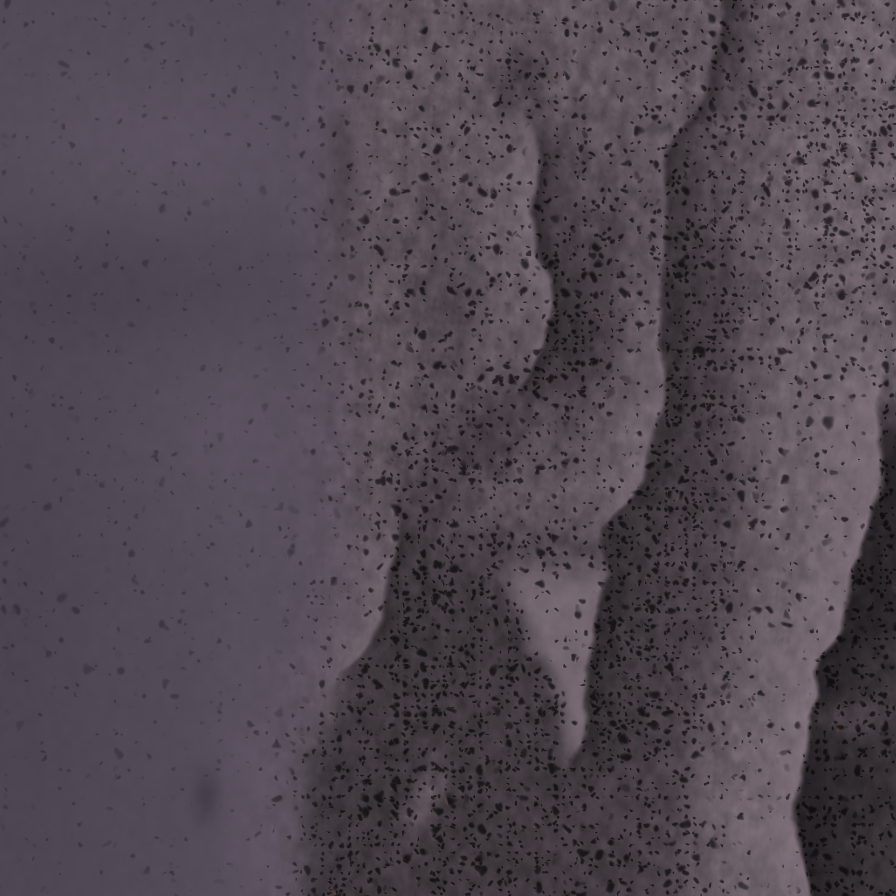
Give the GLSL for this texture, as a WebGL 1 fragment shader.

```glsl
precision highp float;
// Eroded slope: a smooth violet plain on the left, rough ridges on the right.
// Four wandering crest lines cast light to their left and shade to their right;
// soft blobs set the broad tone, then grain and scattered pebbles add detail.
uniform vec2 u_resolution;

#define PLAIN_TINT vec3(1.0, 0.895, 1.06)
#define ROCK_TINT vec3(1.0, 0.885, 0.965)
#define PLAIN_TONE 0.325
#define ROCK_TONE 0.375
#define CREST_WOBBLE 0.022
#define CREST_SOFT 0.005
#define GRAIN 0.13
#define PEBBLE_CELLS 62.0
#define PEBBLE_DARK 0.62

float hash(vec2 p) {
  return fract(sin(dot(p, vec2(127.1, 311.7))) * 43758.5453);
}

float noise(vec2 p) {
  vec2 i = floor(p), f = fract(p);
  f = f * f * (3.0 - 2.0 * f);
  return mix(mix(hash(i), hash(i + vec2(1, 0)), f.x),
             mix(hash(i + vec2(0, 1)), hash(i + vec2(1, 1)), f.x), f.y);
}

float fbm(vec2 p) {
  float sum = 0.0, amp = 0.5;
  for (int i = 0; i < 4; i++) {
    sum += amp * noise(p);
    p = mat2(1.6, 1.2, -1.2, 1.6) * p + 7.3;
    amp *= 0.5;
  }
  return sum;
}

float ramp(float a, float b, float x) { return smoothstep(a, b, x); }

// Fades in around a and out around b
float span(float a, float b, float soft, float x) {
  return ramp(a - soft, a + soft, x) * (1.0 - ramp(b - soft, b + soft, x));
}

// Gaussian spot; slant shears it sideways with height
float blob(vec2 p, vec2 c, vec2 r, float slant) {
  vec2 d = p - c;
  d.x -= slant * d.y;
  d /= r;
  return exp(-dot(d, d));
}

// x: light on the left of a crest, y: shade on its right
vec2 crest(float d, float lightWidth, float shadeWidth) {
  float side = ramp(-CREST_SOFT, CREST_SOFT, d);
  return vec2((1.0 - side) * exp(min(d, 0.0) / lightWidth),
              side * exp(-max(d, 0.0) / shadeWidth));
}

// Irregular pebbles: x is dark body, y is the lit rim
vec2 pebbles(vec2 p, float density) {
  vec2 total = vec2(0.0);
  for (int i = 0; i < 3; i++) {
    float k = float(i);
    vec2 q = p * PEBBLE_CELLS * (1.0 + 0.55 * k) + 19.7 * k;
    q += 0.5 * vec2(noise(q * 1.7), noise(q * 1.7 + 31.0));
    vec2 cell = floor(q);
    vec2 center = 0.35 + 0.3 * vec2(hash(cell + 3.1), hash(cell + 8.4));
    vec2 d = fract(q) - center;
    float size = 0.14 + 0.2 * hash(cell + 5.7);
    float on = ramp(-0.06, 0.06, density - hash(cell));
    total.x = max(total.x, on * (1.0 - ramp(size * 0.4, size + 0.1, length(d))));
    total.y = max(total.y, on * (1.0 - ramp(0.0, size, length(d - vec2(-0.2, 0.16)))));
  }
  return total;
}

void main() {
  vec2 uv = gl_FragCoord.xy / u_resolution;
  vec2 p = vec2(uv.x, 1.0 - uv.y); // y is depth from the top
  float t = p.y;
  float x = p.x + CREST_WOBBLE * (fbm(p * vec2(16.0, 22.0)) - 0.47);

  // Crest lines as stepped curves over depth
  float c1 = 0.568 + 0.031 * ramp(0.07, 0.18, t) + 0.018 * ramp(0.25, 0.33, t) - 0.045 * ramp(0.36, 0.46, t);
  float c2 = 0.807 - 0.02 * ramp(0.0, 0.1, t) - 0.045 * ramp(0.09, 0.18, t) - 0.022 * ramp(0.43, 0.53, t)
           - 0.046 * ramp(0.52, 0.61, t) - 0.026 * ramp(0.62, 0.84, t) - 0.03 * ramp(0.82, 0.88, t);
  float c3 = 0.985 - 0.04 * ramp(0.5, 0.71, t) - 0.035 * ramp(0.7, 0.75, t)
           - 0.02 * ramp(0.76, 0.92, t) + 0.012 * ramp(0.92, 1.0, t);
  float c4 = 0.485 - 0.043 * ramp(0.42, 0.6, t) - 0.02 * ramp(0.6, 0.72, t)
           - 0.043 * ramp(0.71, 0.76, t) - 0.055 * ramp(0.76, 0.86, t);

  // Plain and upper slopes
  float rock = ramp(0.3, 0.46, x + 0.05 * ramp(0.6, 0.9, t));
  float tone = mix(PLAIN_TONE, ROCK_TONE, rock);
  tone += 0.03 * blob(p, vec2(0.2, 0.16), vec2(0.22, 0.1), 0.0) + 0.03 * blob(p, vec2(0.27, 0.48), vec2(0.1, 0.12), 0.0);
  tone -= 0.03 * blob(p, vec2(0.13, 0.32), vec2(0.2, 0.07), 0.0) + 0.03 * blob(p, vec2(0.0, 0.7), vec2(0.12, 0.4), 0.0);
  tone += 0.03 * blob(p, vec2(0.28, 0.9), vec2(0.05, 0.2), 0.0) + 0.05 * blob(p, vec2(0.95, 0.15), vec2(0.14, 0.3), 0.0);

  // Broad shaded hollows
  float hollow = 0.85 * ramp(-0.01, 0.04, x - c4) * (1.0 - ramp(0.74, 0.82, x)) * ramp(0.52, 0.68, t);
  float gully = ramp(0.0, 0.015, x - c2) * (1.0 - ramp(0.79, 0.87, x + 0.05 * ramp(0.65, 0.9, t))) * ramp(0.12, 0.4, t);
  float dark = max(hollow, 0.72 * gully);
  dark = max(dark, 0.85 * blob(p, vec2(0.65, 0.38), vec2(0.05, 0.12), -0.2));
  dark = max(dark, 0.65 * blob(p, vec2(0.54, 0.49), vec2(0.07, 0.14), -0.8));
  dark = max(dark, 0.45 * blob(p, vec2(0.5, 0.34), vec2(0.045, 0.12), 0.0));
  dark = max(dark, 0.6 * blob(p, vec2(0.58, 0.09), vec2(0.025, 0.05), 0.0));
  dark = max(dark, 0.5 * blob(p, vec2(0.382, 0.2), vec2(0.014, 0.08), 0.0));
  dark = max(dark, 0.55 * blob(p, vec2(0.23, 0.89), vec2(0.015, 0.03), 0.0));
  tone = mix(tone, 0.225, dark);

  // Lit tongues and cast shade along the crests
  vec2 r1 = crest(x - c1, 0.035, 0.035) * span(0.15, 0.43, 0.04, t);
  vec2 r2 = crest(x - c2, 0.05, 0.035) * vec2(span(0.3, 0.86, 0.05, t), span(-0.1, 0.86, 0.04, t));
  vec2 r3 = crest(x - c3, 0.1, 0.25) * vec2(span(0.38, 1.1, 0.08, t), span(0.46, 1.2, 0.06, t));
  vec2 r4 = crest(x - c4, 0.06, 0.025) * span(0.56, 0.75, 0.05, t);
  float tongue = ramp(-0.02, 0.02, x - mix(0.56, 0.625, ramp(0.62, 0.8, t))) * (1.0 - ramp(-0.006, 0.006, x - c2)) * span(0.63, 0.85, 0.04, t);
  float light = max(max(0.7 * r1.x, 0.6 * r2.x * (1.0 - ramp(0.55, 0.65, t))), max(0.9 * r3.x, 0.5 * r4.x));
  tone = mix(tone, 0.49, max(light, 0.85 * tongue));
  float shade = max(max(0.8 * r1.y, 0.75 * r2.y), max(r3.y, 0.8 * r4.y));
  tone = mix(tone, 0.15, shade);
  tone += 0.1 * blob(p, vec2(0.95, 0.8), vec2(0.05, 0.02), -0.5) + 0.1 * blob(p, vec2(0.475, 0.89), vec2(0.018, 0.05), -0.4);

  // Grain, then pebbles, sparse on the plain and on lit tongues
  float smoothness = max(light, tongue);
  float grain = fbm(p * vec2(95.0, 70.0)) - 0.47;
  tone *= 1.0 + grain * GRAIN * mix(0.5, 4.0, rock * (1.0 - 0.8 * smoothness));
  float density = 0.03 + rock * (0.13 + 0.25 * dark + 0.2 * shade + 0.2 * blob(p, vec2(0.95, 0.15), vec2(0.1, 0.2), 0.0));
  vec2 stones = pebbles(p, density * (1.0 - 0.85 * smoothness));
  tone *= 1.0 + 0.15 * stones.y * rock;
  tone *= 1.0 - PEBBLE_DARK * stones.x * mix(0.5, 1.0, rock);

  vec3 color = tone * mix(PLAIN_TINT, ROCK_TINT, rock);
  float fleck = step(0.985, hash(floor(p * 90.0))) * stones.y * rock;
  gl_FragColor = vec4(color + fleck * vec3(0.12, 0.05, 0.0), 1.0);
}
```
